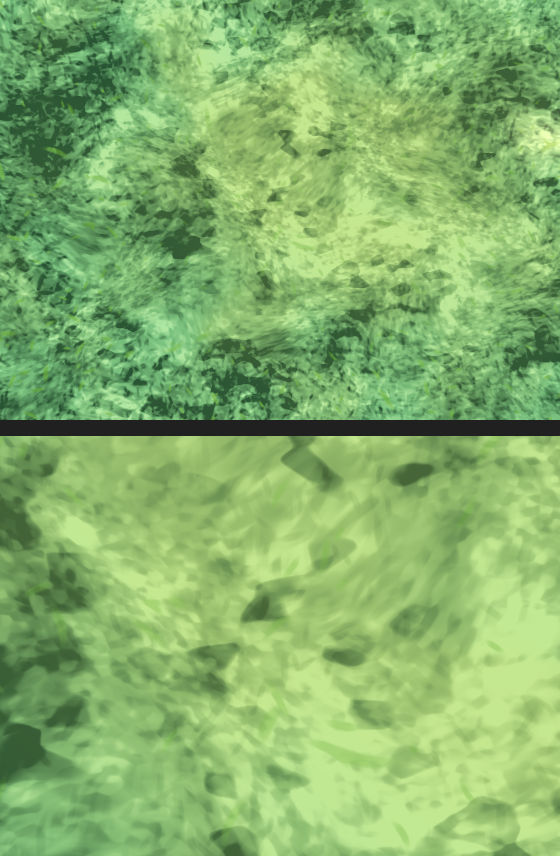
Top, the full canvas; bottom, a detail of the centre.
This texture is drawn by a Shadertoy shader. Its source:

```glsl
// Shallow sea bed seen from above: sandy olive ground ringed by teal seagrass.
// Layered cellular noise gives a tone, scattered curved blades and dark flecks
// roughen it, and two colour ramps (cool and warm) turn the tone into colour.

#define BASE_TONE 0.66
#define CONTRAST 1.25
#define PATCH_SCALE 5.0
#define OCTAVES 5
#define FLECK_SCALE 42.0
#define FLECK_DEPTH 0.42
#define BLADE_SCALE 17.0
#define BLADE_LAYERS 4
#define BLADE_WIDTH 0.055
#define BLADE_DEPTH 0.27

vec3 hash3(vec2 cell) {
    vec3 q = fract(cell.xyx * vec3(0.1031, 0.1030, 0.0973));
    q += dot(q, q.yxz + 33.33);
    return fract((q.xxy + q.yzz) * q.zyx);
}

// Smooth cellular noise: random values blended around jittered points.
float cellNoise(vec2 p) {
    vec2 id = floor(p);
    float total = 0.0, weight = 0.0;
    for (int y = -1; y <= 1; y++)
    for (int x = -1; x <= 1; x++) {
        vec2 cell = id + vec2(x, y);
        vec3 h = hash3(cell + 57.0);
        vec2 d = p - cell - h.xy;
        float w = exp(-6.0 * dot(d, d));
        total += w * h.z;
        weight += w;
    }
    return total / max(weight, 1e-4);
}

// Scattered bent blades; x = signed shade, y = cover of fresh green leaves.
vec2 blades(vec2 p, float scale, float seed, vec2 hub) {
    vec2 g = p * scale, id = floor(g), result = vec2(0.0);
    float soft = 0.025 + scale / iResolution.y;
    for (int y = -1; y <= 1; y++)
    for (int x = -1; x <= 1; x++) {
        vec2 cell = id + vec2(x, y);
        vec3 h = hash3(cell + seed), k = hash3(cell + seed + 191.0);
        vec2 spoke = (cell + 0.5) / scale - hub;
        float angle = atan(spoke.y, spoke.x + 1e-4) + (h.z - 0.5) * 2.3;
        vec2 axis = vec2(cos(angle), sin(angle));
        vec2 d = g - cell - h.xy;
        vec2 q = vec2(dot(d, axis), dot(d, vec2(-axis.y, axis.x)));
        q.y += (k.x - 0.5) * 0.9 * q.x * q.x;
        float halfLength = mix(0.25, 0.75, k.y);
        float taper = 1.0 - smoothstep(0.2, 1.0, abs(q.x) / halfLength);
        float width = BLADE_WIDTH * (0.4 + taper);
        float cover = taper * (1.0 - smoothstep(width - soft * 0.5, width + soft, abs(q.y)));
        result.x += cover * (k.z < 0.66 ? -1.0 : 0.75);
        result.y = max(result.y, cover * step(0.94, k.z));
    }
    return result;
}

float blob(vec2 uv, vec2 centre, vec2 radius) {
    vec2 d = (uv - centre) / radius;
    return exp(-dot(d, d));
}

vec3 ramp(vec3 dark, vec3 shade, vec3 mid, vec3 light, float t) {
    vec3 c = mix(dark, shade, smoothstep(0.0, 0.36, t));
    c = mix(c, mid, smoothstep(0.30, 0.68, t));
    return mix(c, light, smoothstep(0.62, 1.05, t));
}

void mainImage(out vec4 fragColor, in vec2 fragCoord) {
    vec2 p = fragCoord / iResolution.y;
    float aspect = iResolution.x / iResolution.y;
    vec2 hub = vec2(0.5 * aspect, 0.48);
    vec2 warp = 0.025 * sin(p.yx * 13.0 + 2.0 * sin(p * 9.0 + 1.0));
    vec2 uv = p / vec2(aspect, 1.0) + warp;

    // Broad light and dark areas of the bed
    float terrain = 0.26 * blob(uv, vec2(0.98, 0.66), vec2(0.07, 0.10))
        + 0.17 * blob(uv, vec2(0.13, 0.29), vec2(0.05, 0.12))
        + 0.14 * blob(uv, vec2(0.38, 0.95), vec2(0.20, 0.09))
        + 0.11 * blob(uv, vec2(0.68, 0.40), vec2(0.24, 0.18))
        - 0.27 * blob(uv, vec2(0.07, 0.74), vec2(0.15, 0.21))
        - 0.22 * blob(uv, vec2(0.27, 0.29), vec2(0.12, 0.09))
        - 0.20 * blob(uv, vec2(0.85, 0.73), vec2(0.12, 0.22))
        - 0.15 * blob(uv, vec2(0.48, 0.11), vec2(0.15, 0.08))
        - 0.18 * blob(uv, vec2(0.02, 0.30), vec2(0.09, 0.18));
    float grass = max(1.0 - smoothstep(0.12, 0.33, uv.x), 1.0 - smoothstep(0.10, 0.28, uv.y));
    grass = max(grass, smoothstep(0.72, 0.95, uv.y) * 0.7);
    grass = max(grass, smoothstep(0.78, 0.98, uv.x) * 0.7);

    // Layered grain from wide patches to fine sand
    float grain = 0.0, amount = 0.34, scale = PATCH_SCALE;
    vec2 stretched = (p + warp) * vec2(0.85, 1.15);
    for (int i = 0; i < OCTAVES; i++) {
        grain += amount * (cellNoise(stretched * scale + float(i) * 17.3) - 0.5);
        amount *= 0.92;
        scale *= 2.25;
    }

    // Dark debris gathered in clumps
    float clump = cellNoise(p * 8.0 + 31.0);
    float fleck = smoothstep(0.60, 0.86, cellNoise(p * FLECK_SCALE * vec2(0.75, 1.2)));
    float debris = fleck * smoothstep(0.25, 0.75, clump) * FLECK_DEPTH;

    // Seagrass, dense at the rim and sparse in the middle
    vec2 growth = vec2(0.0);
    for (int i = 0; i < BLADE_LAYERS; i++) {
        float n = float(i);
        growth += blades(p + n * 0.013, BLADE_SCALE * (1.0 + 0.45 * n), n * 43.0, hub);
    }
    float density = mix(0.35, 1.0, grass) * smoothstep(0.1, 0.65, clump + 0.2 * grass);
    float tone = BASE_TONE + terrain + CONTRAST * grain - debris
        + BLADE_DEPTH * density * growth.x - 0.05 * grass;

    // Cool water tint outside, warm olive light toward the upper right
    float warmth = blob(uv, vec2(0.66, 0.60), vec2(0.42, 0.40)) * 1.15
        + 0.6 * (cellNoise(p * 6.0 + 83.0) - 0.5);
    vec3 cool = ramp(vec3(0.16, 0.33, 0.20), vec3(0.32, 0.55, 0.35),
        vec3(0.47, 0.75, 0.49), vec3(0.69, 0.91, 0.64), tone);
    vec3 warm = ramp(vec3(0.28, 0.40, 0.22), vec3(0.43, 0.58, 0.33),
        vec3(0.59, 0.74, 0.42), vec3(0.77, 0.91, 0.56), tone);
    vec3 colour = mix(cool, warm, clamp(warmth, 0.0, 1.0));
    float leaf = clamp(growth.y, 0.0, 1.0) * mix(0.3, 0.6, grass);
    colour = mix(colour, vec3(0.40, 0.66, 0.20), leaf);
    colour += vec3(0.22, 0.12, 0.10) * blob(uv, vec2(0.99, 0.66), vec2(0.05, 0.07));
    fragColor = vec4(clamp(colour, 0.0, 1.0), 1.0);
}
```
